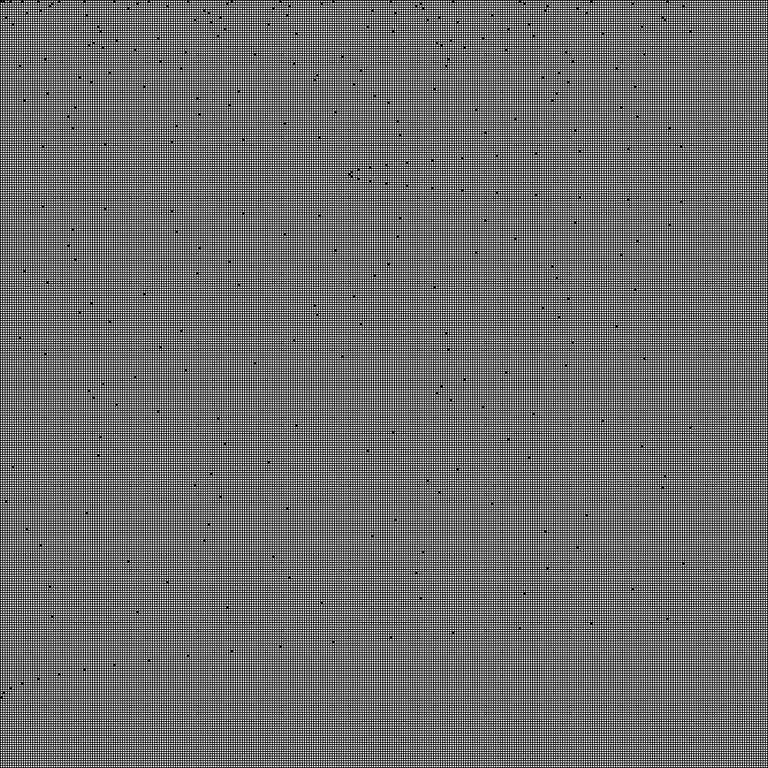
Reproduce this pattern procedurally as a Shadertoy shader.

```glsl
#define PITCH 0.003        // cell size, as a share of the canvas height
#define LINE_WIDTH 0.3333  // dark line on the left and top, as a share of the cell
#define ROW_LENGTH 302.0   // numbers counted along each row
#define FILTER_RADIUS 2.75 // reach of the smoothing kernel, in output samples
#define FILTER_STEPS 6
#define REACH 4            // neighbouring cells visited on each side
#define LINE_COLOR vec3(0.0)
#define SQUARE_COLOR vec3(1.0)
#define PI 3.14159

// True when the number written in this cell is a perfect square
bool isPerfectSquare(vec2 cell) {
    if (min(cell.x, cell.y) < 0.0 || cell.x >= ROW_LENGTH) return false;
    float number = cell.y * ROW_LENGTH + cell.x;
    float root = floor(sqrt(number) + 0.5);
    return root <= ROW_LENGTH && root * root == number;
}

vec2 sinc(vec2 x) {
    vec2 t = PI * max(abs(x), 0.001);
    return sin(t) / t;
}

// Windowed sinc: removes detail too fine for the canvas, so no moire
vec2 kernel(vec2 x) {
    return sinc(x) * sinc(x / FILTER_RADIUS);
}

// Kernel weight of a lit square, separately along x and y
vec2 squareWeight(vec2 p, vec2 cell, float footprint) {
    vec2 low = clamp((cell + LINE_WIDTH - p) / footprint, -FILTER_RADIUS, FILTER_RADIUS);
    vec2 high = clamp((cell + 1.0 - p) / footprint, -FILTER_RADIUS, FILTER_RADIUS);
    vec2 stride = (high - low) / float(FILTER_STEPS);
    vec2 sum = vec2(0.0);
    for (int i = 0; i < FILTER_STEPS; i++) {
        sum += kernel(low + (float(i) + 0.5) * stride);
    }
    return sum * stride;
}

void mainImage(out vec4 fragColor, in vec2 fragCoord) {
    // Cell units, with rows counted down from the top left
    float footprint = 1.0 / (PITCH * iResolution.y);
    vec2 p = vec2(fragCoord.x, iResolution.y - fragCoord.y) * footprint;
    vec2 home = floor(p);

    // Weights of the neighbouring columns and rows
    vec2 weights[2 * REACH + 1];
    for (int i = -REACH; i <= REACH; i++) {
        weights[i + REACH] = squareWeight(p, home + float(i), footprint);
    }

    // Sum of the lit cells; perfect squares stay dark
    float lit = 0.0;
    for (int j = -REACH; j <= REACH; j++) {
        for (int i = -REACH; i <= REACH; i++) {
            if (!isPerfectSquare(home + vec2(i, j))) {
                lit += weights[i + REACH].x * weights[j + REACH].y;
            }
        }
    }

    fragColor = vec4(mix(LINE_COLOR, SQUARE_COLOR, clamp(lit, 0.0, 1.0)), 1.0);
}
```
